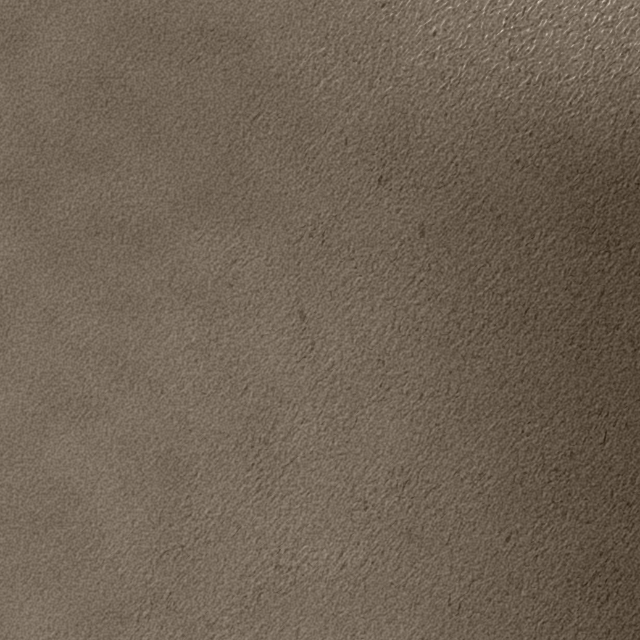
Reproduce this texture procedurally as a WebGL 2 fragment shader.

```glsl
#version 300 es
precision highp float;
// Brown leather with fine diagonal grain, soft mottling and a sheen at the upper right.

uniform vec2 u_resolution;
out vec4 fragColor;

// Pseudo-random unit gradient for a lattice cell
vec2 cellGradient(vec2 cell) {
    uvec2 k = uvec2(ivec2(cell) + 4096);
    uint h = k.x * 1597334677u ^ k.y * 3812015801u;
    h = (h ^ (h >> 15)) * 2246822519u;
    h ^= h >> 13;
    float angle = float(h & 65535u) / 65536.0 * 6.28319;
    return vec2(cos(angle), sin(angle));
}

// Gradient noise, roughly -0.7 to 0.7
float noise(vec2 p) {
    vec2 i = floor(p), f = p - i;
    vec2 u = f * f * f * (f * (f * 6.0 - 15.0) + 10.0);
    float a = dot(cellGradient(i), f);
    float b = dot(cellGradient(i + vec2(1, 0)), f - vec2(1, 0));
    float c = dot(cellGradient(i + vec2(0, 1)), f - vec2(0, 1));
    float d = dot(cellGradient(i + vec2(1, 1)), f - vec2(1, 1));
    return mix(mix(a, b, u.x), mix(c, d, u.x), u.y);
}

float fbm(vec2 p) {
    float sum = 0.0, amplitude = 1.0;
    for (int i = 0; i < 5; i++) {
        sum += amplitude * noise(p);
        p = mat2(1.6, 1.2, -1.2, 1.6) * p + 17.3;
        amplitude *= 0.62;
    }
    return sum;
}

// Coordinates along and across the rising diagonal
vec2 diagonal(vec2 p) {
    return vec2(dot(p, vec2(0.64, 0.77)), dot(p, vec2(-0.77, 0.64)));
}

// Leather height: short wrinkles stretched along the diagonal
float grainHeight(vec2 p) {
    p += 0.004 * vec2(noise(p * 36.0), noise(p * 36.0 + 31.7));
    vec2 q = diagonal(p);
    return 0.85 * noise(q * vec2(64.0, 112.0))
         + 0.75 * noise(q * vec2(125.0, 210.0) + 9.1);
}

void main() {
    vec2 p = gl_FragCoord.xy / u_resolution;

    // Broad light: shaded right side, dim upper left, sheen in the corner
    float shade = smoothstep(0.42, 1.08, p.x + 0.12 * (p.y - 0.5))
                * (1.0 - smoothstep(0.66, 1.0, p.y));
    vec2 fromDim = (p - vec2(0.3, 0.8)) / vec2(0.35, 0.25);
    vec2 fromSheen = (p - vec2(0.88, 1.0)) / vec2(0.32, 0.15);
    float sheen = exp(-dot(fromSheen, fromSheen));
    float tone = 0.479 - 0.148 * shade + 0.02 * sheen
               - 0.037 * exp(-dot(fromDim, fromDim));

    // Cloudy mottling, strongest on the left
    tone += mix(0.032, 0.018, smoothstep(0.2, 0.8, p.x)) * fbm(p * 9.0);

    // Relief lit from the upper left, deepening toward the upper right
    float depth = mix(0.5, 1.0, smoothstep(0.1, 0.6, p.x + 0.3 * (0.5 - p.y)))
                + 0.5 * sheen;
    depth *= 1.0 + 0.5 * noise(p * 11.0 + 5.0);
    float height = grainHeight(p);
    float slope = height - grainHeight(p + vec2(-0.0016, 0.0016));
    tone += 0.1 * depth * slope + 0.02 * depth * height;

    // Dark pits and creases, gathered in loose patches
    vec2 q = diagonal(p) * vec2(100.0, 165.0);
    float pits = smoothstep(0.12, 0.45, noise(q + 1.5 * noise(p * 50.0)));
    tone -= 0.07 * depth * pits * (0.75 + noise(p * 26.0 + 3.0));

    // Glints on the raised grain within the sheen
    tone += 0.22 * sheen * smoothstep(0.25, 0.95, slope + 0.4 * height);

    // Fine nap
    tone += 0.1 * noise(p * 243.0) + 0.04 * noise(p * 160.0 + 50.0);

    vec3 color = tone - vec3(0.0, 0.051, 0.108);
    fragColor = vec4(color, 1.0);
}
```
